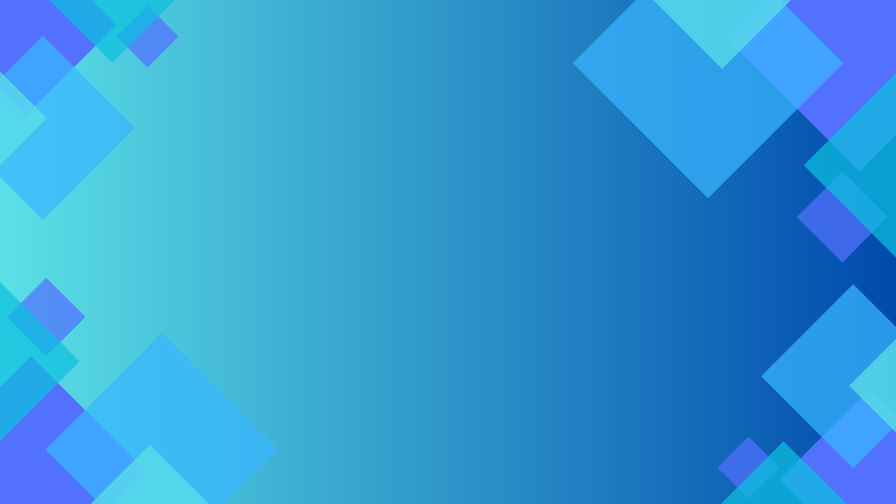
Write a Shadertoy shader that draws this background.

```glsl
// Translucent diamonds gathered in four corners over a cyan to navy gradient.
// One cluster is defined in corner-relative coordinates, then reused in every
// corner by mirroring, scaling and swapping its axes. Lengths are in heights.

const vec3 CYAN   = vec3(0.361, 0.882, 0.902);
const vec3 NAVY   = vec3(0.000, 0.290, 0.678);
const vec3 VIOLET = vec3(0.322, 0.443, 1.000);
const vec3 SKY    = vec3(0.220, 0.714, 1.000);
const vec3 TEAL   = vec3(0.047, 0.753, 0.875);
const float GLASS = 0.72;

// Smooth coverage of a square standing on its corner.
float diamond(vec2 p, vec2 center, float radius, float pixel) {
    vec2 d = abs(p - center);
    float dist = (d.x + d.y - radius) * 0.7071;
    return 1.0 - smoothstep(-0.6 * pixel, 0.6 * pixel, dist);
}

// Paints the five diamonds of a cluster, back to front.
vec3 paintCluster(vec3 color, vec2 p, float pixel) {
    color = mix(color, VIOLET, diamond(p, vec2(0.072, 0.074), 0.266, pixel));
    color = mix(color, SKY, GLASS * diamond(p, vec2(0.373, 0.125), 0.2685, pixel));
    color = mix(color, CYAN, GLASS * diamond(p, vec2(0.345, 0.0), 0.1366, pixel));
    color = mix(color, VIOLET, GLASS * diamond(p, vec2(0.1065, 0.4306), 0.0903, pixel));
    color = mix(color, TEAL, GLASS * diamond(p, vec2(0.0, 0.328), 0.183, pixel));
    return color;
}

void mainImage(out vec4 fragColor, in vec2 fragCoord) {
    vec2 size = vec2(iResolution.x / iResolution.y, 1.0);
    vec2 p = fragCoord / iResolution.y;
    float pixel = 1.0 / iResolution.y;

    // Horizontal backdrop
    vec3 color = mix(CYAN, NAVY, p.x / size.x);

    // Corners: bit 0 selects the right side, bit 1 the top
    for (int i = 0; i < 4; i++) {
        bool right = (i & 1) == 1;
        bool top = i > 1;
        vec2 q = vec2(right ? size.x - p.x : p.x, top ? size.y - p.y : p.y);

        // The two small clusters lie on the other diagonal, axes swapped
        bool swapped = right != top;
        float scale = swapped ? 0.68 : (top ? 1.0 : 0.862);
        q = swapped ? q.yx : q;
        color = paintCluster(color, q / scale, pixel / scale);
    }

    fragColor = vec4(color, 1.0);
}
```
